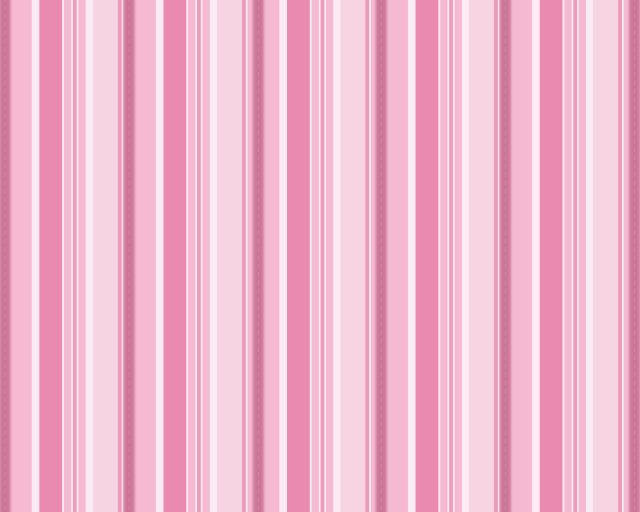
This pattern is drawn by a WebGL 1 fragment shader. Its source:

```glsl
precision mediump float;
// Vertical candy stripes in five pink tones, crossed by soft shaded seams with
// faint stitches. Three slightly uneven repeats form one cycle; the canvas is
// 768 units wide, stripes are smoothed boxes and seams are distance falloffs.

uniform vec2 u_resolution;

const float CYCLE = 451.5;

// Smoothed coverage of the interval from a to b.
float stripe(float x, float a, float b, float px) {
  return clamp((x - a) / px + 0.5, 0.0, 1.0) * clamp((b - x) / px + 0.5, 0.0, 1.0);
}

// Signed offset from the nearest cyclic copy of a seam centre.
float seamOffset(float x, float centre) {
  return mod(x - centre + 0.5 * CYCLE, CYCLE) - 0.5 * CYCLE;
}

vec3 stripes(float x, float px) {
  // Uneven repeat starts, wrapped inside the plain pink gap.
  float s = mod(x - 28.0, CYCLE);
  s -= s < 149.0 ? 0.0 : (s < 297.2 ? 149.0 : 297.2);
  s -= 10.0;

  vec3 pink = vec3(0.96, 0.725, 0.82);
  vec3 cream = vec3(0.99, 0.92, 0.955);
  vec3 col = pink;

  // Light groups, then the coloured stripes laid over them.
  col = mix(col, cream, stripe(s, 0.0, 73.8, px));
  col = mix(col, vec3(0.92, 0.54, 0.69), stripe(s, 9.2, 36.5, px));
  col = mix(col, pink, stripe(s, 38.8, 47.4, px));
  col = mix(col, pink, stripe(s, 56.0, 64.7, px));
  col = mix(col, vec3(0.97, 0.83, 0.885), stripe(s, 73.5, 103.4, px));
  col = mix(col, cream, stripe(s, 107.7, 110.0, px));
  float thin = stripe(s, 49.5, 54.0, px) + stripe(s, 103.4, 107.8, px);
  return mix(col, vec3(0.925, 0.61, 0.735), thin);
}

void main() {
  float px = 768.0 / u_resolution.x;
  vec2 p = gl_FragCoord.xy * px;
  vec3 col = stripes(p.x, px);

  // Nearest seam of the three in the cycle.
  float seam = CYCLE;
  for (int i = 0; i < 3; i++) {
    float k = float(i);
    float d = seamOffset(p.x, 6.0 + 149.0 * k + 3.0 * k * (k - 1.0));
    if (abs(d) < abs(seam)) seam = d;
  }

  // Soft shaded fold, a little darker along its core.
  float fold = 1.0 - smoothstep(4.0, 9.5, abs(seam));
  float core = 1.0 - smoothstep(0.0, 6.0, abs(seam));
  col = mix(col, mix(vec3(0.825, 0.49, 0.62), vec3(0.79, 0.455, 0.585), core), fold);

  // Short slanted stitches along the fold.
  float t = mod(p.y, 10.0) - 5.0;
  float thread = clamp((0.5 - abs(seam - 0.12 * t)) / px + 0.5, 0.0, 1.0);
  float dash = clamp((3.0 - abs(t)) / px + 0.5, 0.0, 1.0);
  col = mix(col, vec3(0.88, 0.59, 0.70), 0.6 * thread * dash);

  gl_FragColor = vec4(col, 1.0);
}
```
